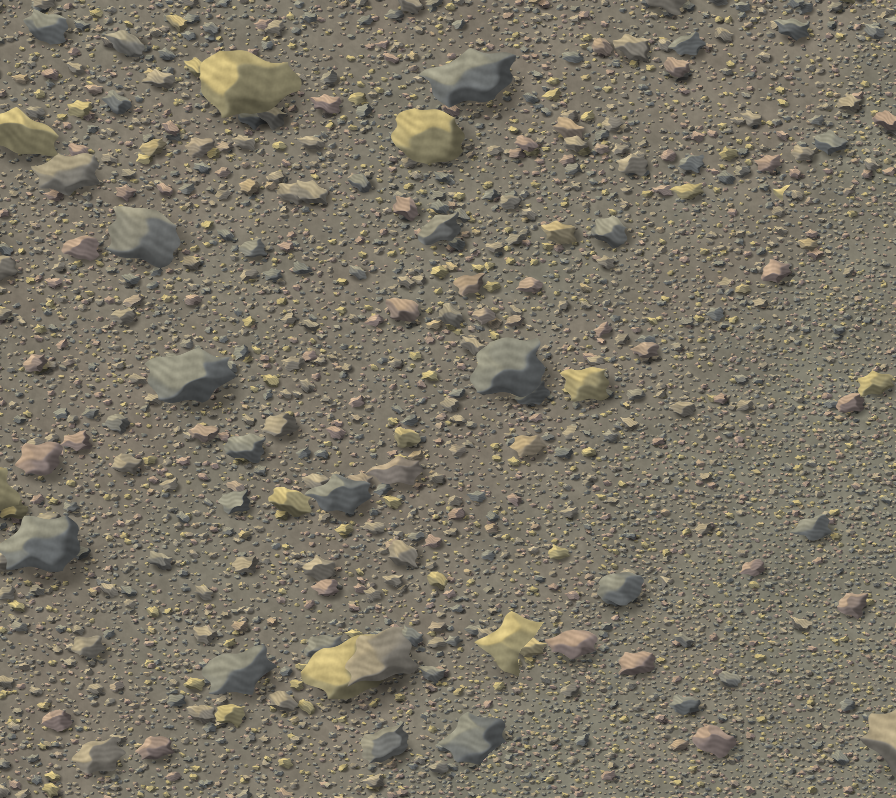
This texture is drawn by a Shadertoy shader. Its source:

```glsl
const float TAU = 6.28318;
const vec3 SOIL_BROWN = vec3(0.49, 0.455, 0.405);
const vec3 SOIL_GREEN = vec3(0.485, 0.475, 0.42);
const vec3 STONE_TAN = vec3(0.55, 0.52, 0.455);
const vec3 STONE_SLATE = vec3(0.46, 0.465, 0.44);
const vec3 STONE_OCHRE = vec3(0.62, 0.58, 0.43);
const vec3 STONE_ROSE = vec3(0.57, 0.505, 0.46);
const vec3 SUN_DIR = vec3(-0.52, 0.60, 0.61);

float hash(vec2 p) {
    vec3 q = fract(vec3(p.xyx) * 0.1031);
    q += dot(q, q.yzx + 33.33);
    return fract((q.x + q.y) * q.z);
}

mat2 rotation(float angle) {
    float c = cos(angle), s = sin(angle);
    return mat2(c, s, -s, c);
}

// Layered sines, bent by each other, about -1 to 1
float waves(vec2 p) {
    float sum = 0.0, gain = 0.5;
    for (int i = 0; i < 5; i++) {
        p = rotation(1.1) * p * 1.7 + vec2(1.3, 4.1);
        sum += gain * sin(p.x + 1.4 * sin(p.y)) * cos(p.y + sin(0.7 * p.x));
        gain *= 0.68;
    }
    return sum;
}

// Faceted stone of unit size: x = light, y = distance inside the outline
vec2 facetedStone(vec2 p, vec2 id, float blur) {
    float sharpness = clamp(5.0 / blur, 5.0, 28.0);
    vec2 tilt = vec2(hash(id + 3.1), hash(id + 5.7)) - 0.5;
    float topWeight = exp(-sharpness * clamp(0.42 + dot(p, tilt), -0.5, 2.0));
    vec2 lean = -tilt * topWeight;
    float total = topWeight, inside = 9.0;
    for (int i = 0; i < 6; i++) {
        vec2 key = id + float(i) * vec2(7.3, 2.9);
        float angle = (float(i) + 0.75 * hash(key)) * TAU / 6.0;
        vec2 dir = vec2(cos(angle), sin(angle));
        float gap = 0.68 + 0.32 * hash(key + 11.0) - dot(p, dir);
        float steep = 0.45 + 1.1 * hash(key + 23.0);
        float weight = exp(-sharpness * clamp(gap * steep, -0.5, 2.0));
        lean += dir * steep * weight;
        total += weight;
        inside = min(inside, gap);
    }
    vec3 normal = normalize(vec3(lean / total, 1.0));
    return vec2(max(dot(normal, SUN_DIR), 0.0), inside);
}

vec3 stoneColour(float pick) {
    vec3 c = mix(STONE_SLATE, STONE_TAN, smoothstep(0.1, 0.45, pick));
    c = mix(c, STONE_ROSE, smoothstep(0.6, 0.7, pick));
    return mix(c, STONE_OCHRE, smoothstep(0.8, 0.88, pick));
}

// Scatters one size class of stones with their shadows over the ground
vec3 scatterStones(vec3 ground, vec2 uv, float scale, float density,
                   vec2 sizes, float relief, float pixel) {
    vec2 grid = uv * scale + scale * 0.37;
    vec2 cell = floor(grid);
    for (int j = 1; j >= -1; j--)
    for (int i = -1; i <= 1; i++) {
        vec2 id = cell + vec2(i, j);
        vec2 key = id + scale * 1.7;
        if (hash(key) > density) continue;
        vec2 centre = id + 0.15 + 0.7 * vec2(hash(key + 41.0), hash(key + 67.0));
        float spread = hash(key + 83.0);
        float radius = mix(sizes.x, sizes.y, spread * spread);
        vec2 p = (grid - centre) / radius;
        float blur = pixel * scale / radius;

        float shade = smoothstep(1.15, 0.55, length((p - vec2(0.28, -0.34)) * vec2(0.85, 1.2)));
        ground *= 1.0 - 0.4 * relief * shade;

        vec2 q = rotation(0.9 * (hash(key + 97.0) - 0.35)) * p;
        q *= vec2(0.82, 1.3);
        q += 0.07 * sin(q.yx * 7.0 + spread * 30.0);
        vec2 stone = facetedStone(q, key, blur);

        // Strata, surface mottling and warm sunlit faces
        float strata = sin(q.y * 17.0 + q.x * 5.0 + 2.5 * sin(q.x * 3.0 + spread * 20.0));
        float mottle = waves(uv * 55.0 + key);
        vec3 c = stoneColour(hash(key + 131.0));
        c *= 1.0 + 0.045 * strata * smoothstep(0.4, 0.1, blur) + 0.11 * mottle;
        c *= mix(1.0, 0.48 + 0.88 * stone.x, relief);
        c *= mix(vec3(0.97, 0.99, 1.05), vec3(1.05, 1.02, 0.94), smoothstep(0.4, 0.9, stone.x));
        float cover = smoothstep(-0.6 * blur, 0.6 * blur, stone.y);
        ground = mix(ground, c, cover);
    }
    return ground;
}

void mainImage(out vec4 fragColor, in vec2 fragCoord) {
    float pixel = 1.0 / iResolution.y;
    vec2 uv = fragCoord * pixel;

    // Fine gravel gathers in the lower right, coarse stones elsewhere
    float patches = waves(uv * 4.0);
    float gravel = smoothstep(0.35, 0.85, uv.x - 0.75 * uv.y + 0.14 * patches + 0.12);
    float coarse = 1.0 - 0.75 * gravel;

    // Soil with shallow undulations
    vec3 colour = mix(SOIL_BROWN, SOIL_GREEN, clamp(0.4 + 0.5 * patches + 0.4 * gravel, 0.0, 1.0));
    colour *= 1.02 + 0.07 * waves(uv * vec2(9.0, 17.0)) + 0.07 * waves(uv * 90.0);

    // Size classes, from grit to boulders
    colour = scatterStones(colour, uv, 145.0, 0.55 + 0.35 * gravel, vec2(0.25, 0.55), 0.85, pixel);
    colour = scatterStones(colour, uv, 82.0, 0.48 + 0.1 * patches, vec2(0.2, 0.5), 0.95, pixel);
    colour = scatterStones(colour, uv, 42.0, 0.5 * coarse, vec2(0.18, 0.46), 1.0, pixel);
    colour = scatterStones(colour, uv, 20.0, 0.42 * coarse, vec2(0.2, 0.46), 0.95, pixel);
    colour = scatterStones(colour, uv, 8.5, 0.36 * coarse, vec2(0.22, 0.5), 0.8, pixel);

    fragColor = vec4(clamp(colour, 0.0, 1.0), 1.0);
}
```
